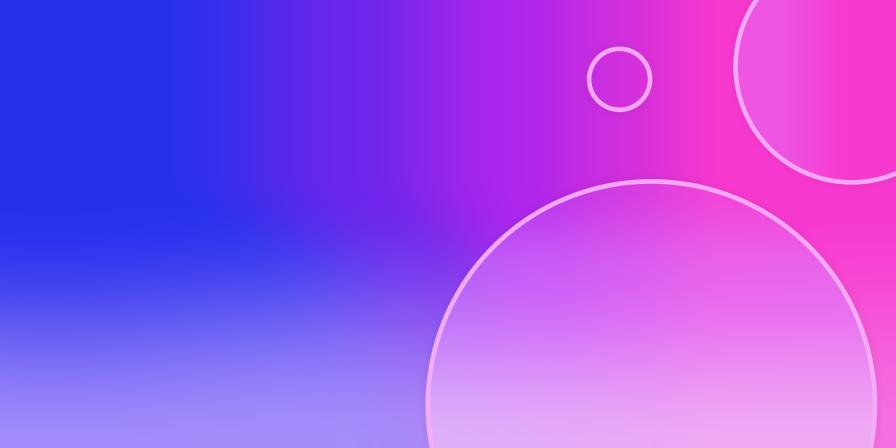
Give the GLSL for this background, as a Shadertoy shader.

```glsl
// Blue to magenta gradient with a pale haze below and three outlined translucent discs.

// Discs: centre x, centre y, radius (canvas height = 1)
const vec3 BIG_DISC    = vec3(1.454, 0.096, 0.499);
const vec3 CORNER_DISC = vec3(1.901, 0.852, 0.259);
const vec3 SMALL_DISC  = vec3(1.383, 0.823, 0.068);
const float RING_WIDTH = 0.0104;

const vec3 BLUE    = vec3(0.16, 0.19, 0.93);
const vec3 INDIGO  = vec3(0.42, 0.15, 0.92);
const vec3 VIOLET  = vec3(0.68, 0.15, 0.92);
const vec3 MAGENTA = vec3(0.81, 0.18, 0.87);
const vec3 PINK    = vec3(0.97, 0.22, 0.81);

const vec3 HAZE_LEFT  = vec3(0.64, 0.55, 0.98);
const vec3 HAZE_RIGHT = vec3(0.95, 0.65, 0.96);
const vec3 ORCHID     = vec3(0.87, 0.50, 1.00);
const vec3 PALE_LILAC = vec3(0.93, 0.74, 0.98);
const vec3 RING_COLOR = vec3(0.96, 0.68, 0.97);

const float HAZE_TOP = 0.55;
const float HAZE_SHIFT = 0.20;

float discDistance(vec2 p, vec3 disc) {
    return length(p - disc.xy) - disc.z;
}

float discMask(float d, float pixel) {
    return 1.0 - smoothstep(-pixel, pixel, d);
}

// Horizontal colour ramp
vec3 spectrum(float x) {
    vec3 c = mix(BLUE, INDIGO, smoothstep(0.36, 0.80, x));
    c = mix(c, VIOLET, smoothstep(0.76, 1.16, x));
    c = mix(c, MAGENTA, smoothstep(1.14, 1.40, x));
    return mix(c, PINK, smoothstep(1.34, 1.64, x));
}

// Ramp leaning right towards the bottom, veiled by haze
vec3 backdrop(vec2 p) {
    float wave = 0.02 * sin(5.0 * p.x + 1.0);
    float haze = smoothstep(HAZE_TOP, 0.0, p.y + wave);
    float lean = HAZE_SHIFT * smoothstep(0.62, 0.35, p.y);
    float right = smoothstep(0.7, 1.6, p.x);
    vec3 c = spectrum(p.x - lean * (1.0 - right));
    return mix(c, mix(HAZE_LEFT, HAZE_RIGHT, right), haze * mix(1.0, 0.5, right));
}

// Thin outline with a faint outer shadow
vec3 addRing(vec3 c, float d, float pixel) {
    c *= 1.0 - 0.04 * smoothstep(0.025, 0.0, d) * step(0.0, d);
    return mix(c, RING_COLOR, 0.95 * discMask(abs(d) - 0.5 * RING_WIDTH, pixel));
}

void mainImage(out vec4 fragColor, in vec2 fragCoord) {
    vec2 p = fragCoord / iResolution.y;
    float pixel = 0.7 / iResolution.y;

    float big = discDistance(p, BIG_DISC);
    float corner = discDistance(p, CORNER_DISC);
    float small = discDistance(p, SMALL_DISC);

    vec3 color = backdrop(p);

    // Large disc fill, paler towards the bottom
    float depth = smoothstep(0.40, 0.0, p.y);
    vec3 fill = mix(ORCHID, PALE_LILAC, depth);
    float strength = mix(0.16, 0.55, smoothstep(0.60, 0.38, p.y)) + 0.2 * depth;
    color = mix(color, fill, strength * discMask(big, pixel));

    // Corner disc fill, fading to the right
    float fade = 1.0 - smoothstep(1.72, 1.92, p.x);
    color = mix(color, ORCHID, 0.40 * fade * discMask(corner, pixel));

    color = addRing(color, big, pixel);
    color = addRing(color, corner, pixel);
    color = addRing(color, small, pixel);

    fragColor = vec4(color, 1.0);
}
```
